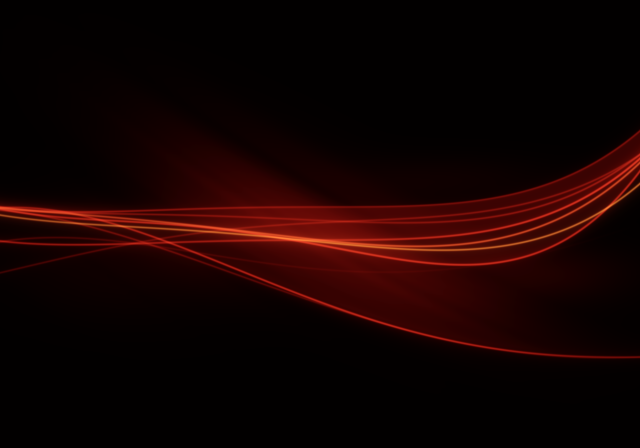
Reproduce this background procedurally as a WebGL 1 fragment shader.

```glsl
precision highp float;
uniform vec2 u_resolution;

const float LINE_WIDTH = 0.0024;
const float HALO_WIDTH = 0.011;
const float HALO_GAIN = 0.13;
const float EXPOSURE = 1.2;
const float STREAK_FREQ = 19.0;
const vec2 STREAK_DIR = vec2(0.887, -0.461);
const vec2 STREAK_CENTER = vec2(0.74, 0.45);
const vec2 STREAK_SIZE = vec2(0.38, 0.12);
const vec3 BASE_COLOR = vec3(0.008, 0.0, 0.0);
const vec3 WARM_COLOR = vec3(0.12, 0.36, 0.10);

float hash(float n) {
  return fract(sin(n * 127.1) * 4375.85);
}

float noise(float x) {
  float i = floor(x);
  float f = fract(x);
  return mix(hash(i), hash(i + 1.0), f * f * (3.0 - 2.0 * f));
}

// Quartic through five heights spaced evenly from left to right
float curve(float x, vec4 h, float last) {
  float t = 4.0 * x;
  float d1 = h.y - h.x;
  float d2 = h.z - 2.0 * h.y + h.x;
  float d3 = h.w - 3.0 * h.z + 3.0 * h.y - h.x;
  float d4 = last - 4.0 * h.w + 6.0 * h.z - 4.0 * h.y + h.x;
  return h.x + t * (d1 + (t - 1.0) / 2.0 * (d2 + (t - 2.0) / 3.0
    * (d3 + (t - 3.0) / 4.0 * d4)));
}

// Thin light line; gain holds its strength at left, middle and right
float strand(vec2 uv, vec4 h, float last, vec3 gain) {
  float y = curve(uv.x, h, last);
  float slope = (curve(uv.x + 0.002, h, last) - y) / 0.002;
  slope *= u_resolution.y / u_resolution.x;
  float d = abs(uv.y - y) * inversesqrt(1.0 + slope * slope);
  float w = max(LINE_WIDTH, 0.75 / u_resolution.y);
  float strength = uv.x < 0.5 ? mix(gain.x, gain.y, uv.x * 2.0)
    : mix(gain.y, gain.z, uv.x * 2.0 - 1.0);
  return strength * (exp(-d * d / (w * w)) + HALO_GAIN * exp(-d / HALO_WIDTH));
}

float cloud(vec2 p, vec2 center, vec2 size) {
  vec2 q = (p - center) / size;
  return exp(-dot(q, q));
}

float sheet(float y, float top, float bottom) {
  return smoothstep(-0.004, 0.004, top - y) * smoothstep(-0.004, 0.004, y - bottom);
}

void main() {
  vec2 uv = gl_FragCoord.xy / u_resolution;
  vec2 p = vec2(uv.x * u_resolution.x / u_resolution.y, uv.y);

  // Main edges of the ribbon
  vec4 crest = vec4(0.538, 0.531, 0.538, 0.553);
  vec4 fold = vec4(0.462, 0.458, 0.464, 0.482);
  vec4 belly = vec4(0.534, 0.501, 0.453, 0.410);
  vec4 tail = vec4(0.536, 0.466, 0.326, 0.227);
  float crestY = curve(uv.x, crest, 0.708);
  float foldY = curve(uv.x, fold, 0.646);
  float bellyY = curve(uv.x, belly, 0.618);
  float tailY = curve(uv.x, tail, 0.203);

  // Soft diagonal streaks
  vec2 q = p - STREAK_CENTER;
  vec2 s = vec2(dot(q, STREAK_DIR), dot(q, vec2(-STREAK_DIR.y, STREAK_DIR.x)));
  s.y -= 0.12 * s.x * s.x;
  float grain = noise(s.y * STREAK_FREQ + 3.0) * 0.7
    + noise(s.y * STREAK_FREQ * 2.7 + s.x) * 0.3;
  float above = smoothstep(-0.006, 0.012, uv.y - tailY);
  float energy = 0.27 * cloud(s, vec2(0.0), STREAK_SIZE) * (0.3 + grain)
    * mix(0.25, 1.0, above);

  // Faint clouds
  energy += 0.09 * cloud(p, vec2(0.37, 0.44), vec2(0.27, 0.12)) * (0.6 + 0.6 * grain);
  energy += 0.09 * cloud(p, vec2(1.19, 0.39), vec2(0.20, 0.06));
  energy += 0.04 * cloud(p, vec2(1.00, 0.60), vec2(0.24, 0.05));
  energy += 0.06 * above * exp(-abs(uv.y - tailY) / 0.05)
    * smoothstep(0.2, 0.4, uv.x) * (1.0 - 0.8 * smoothstep(0.65, 1.0, uv.x));

  // Translucent sheets
  float veil = smoothstep(0.2, 0.6, uv.x);
  energy += 0.17 * veil * sheet(uv.y, crestY, foldY);
  energy += 0.10 * veil * sheet(uv.y, foldY, bellyY);

  // Red strands
  energy += strand(uv, crest, 0.708, vec3(0.55, 0.28, 0.35));
  energy += strand(uv, fold, 0.646, vec3(0.55, 0.50, 1.1));
  energy += strand(uv, belly, 0.618, vec3(0.5, 0.95, 0.75));
  energy += strand(uv, tail, 0.203, vec3(0.45, 0.80, 0.28));
  energy += strand(uv, vec4(0.534, 0.521, 0.508, 0.512), 0.655, vec3(0.4, 0.25, 0.45));
  energy += strand(uv, vec4(0.391, 0.467, 0.503, 0.527), 0.655, vec3(0.18, 0.28, 0.35));
  energy += strand(uv, vec4(0.531, 0.447, 0.322, 0.227), 0.203, vec3(0.35, 0.2, 0.1));
  energy += strand(uv, vec4(0.460, 0.449, 0.399, 0.408), 0.500, vec3(0.2, 0.07, 0.0));

  // Orange and golden strands
  float orange = strand(uv, vec4(0.536, 0.505, 0.464, 0.460), 0.637, vec3(0.5, 0.75, 0.8));
  float gold = strand(uv, vec4(0.520, 0.490, 0.460, 0.445), 0.590, vec3(0.5, 0.6, 0.65));
  energy += orange + gold;

  float red = 1.0 - exp(-EXPOSURE * energy);
  vec3 color = BASE_COLOR + vec3(red, vec2(0.30, 0.18) * pow(red, 2.2));
  color += WARM_COLOR * (0.35 * orange + gold);
  gl_FragColor = vec4(min(color, 1.0), 1.0);
}
```
